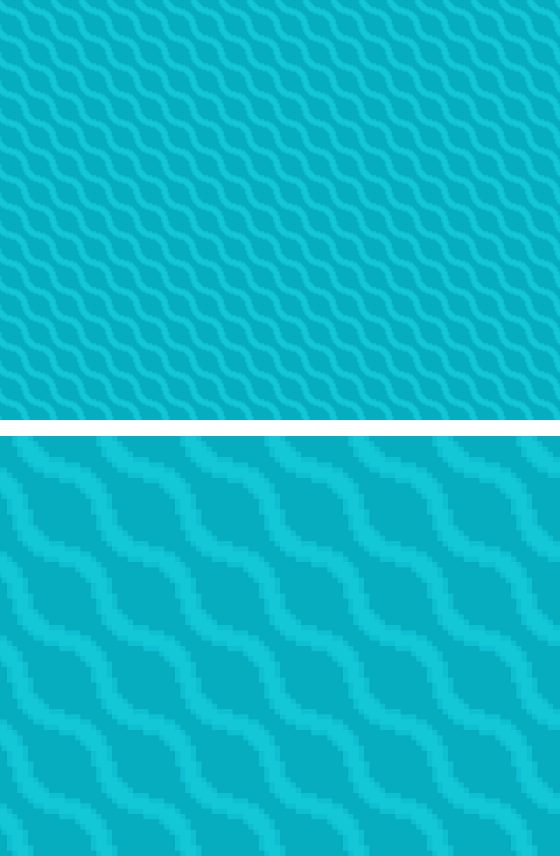
Top: the whole. Bottom: its middle third, enlarged.
Reproduce this pattern procedurally as a WebGL 2 fragment shader.

```glsl
#version 300 es
precision highp float;

#define REPEATS vec2(20.0, 15.0)
#define CELLS 16.0
#define SWING 0.165
#define PHASE 0.40
#define BAND_HALF 0.127
#define CORE_HALF 0.071
#define SAMPLES 3
#define WATER vec3(0.02, 0.68, 0.75)
#define RIM vec3(0.05, 0.75, 0.82)
#define CORE vec3(0.08, 0.78, 0.84)

uniform vec2 u_resolution;
out vec4 fragColor;

const float TAU = 6.2831853;

// Distance, in tiles, to the nearest wavy diagonal; y points down.
float waveDistance(vec2 p) {
  float across = p.y - p.x;
  float line = floor(across + 0.5);
  // Shifting by the line index keeps the phase equal in every tile.
  float along = 0.5 * (p.x + p.y - line);
  float angle = TAU * (along - PHASE);
  float offset = across - line + SWING * sin(angle);
  float slope = TAU * SWING * cos(angle);
  return abs(offset) / sqrt(2.0 + 0.5 * slope * slope);
}

// Flat colour of one square cell of the stepped tile.
vec3 cellColor(vec2 uv) {
  vec2 tile = fract(vec2(uv.x, 1.0 - uv.y) * REPEATS);
  vec2 cell = (floor(tile * CELLS) + 0.5) / CELLS;
  float d = waveDistance(cell);
  vec3 color = mix(WATER, RIM, step(d, BAND_HALF));
  return mix(color, CORE, step(d, CORE_HALF));
}

void main() {
  // Average a grid of samples to smooth the cell edges.
  vec3 sum = vec3(0.0);
  for (int j = 0; j < SAMPLES; j++) {
    for (int i = 0; i < SAMPLES; i++) {
      vec2 jitter = (vec2(i, j) + 0.5) / float(SAMPLES) - 0.5;
      sum += cellColor((gl_FragCoord.xy + jitter) / u_resolution);
    }
  }
  fragColor = vec4(sum / float(SAMPLES * SAMPLES), 1.0);
}
```
